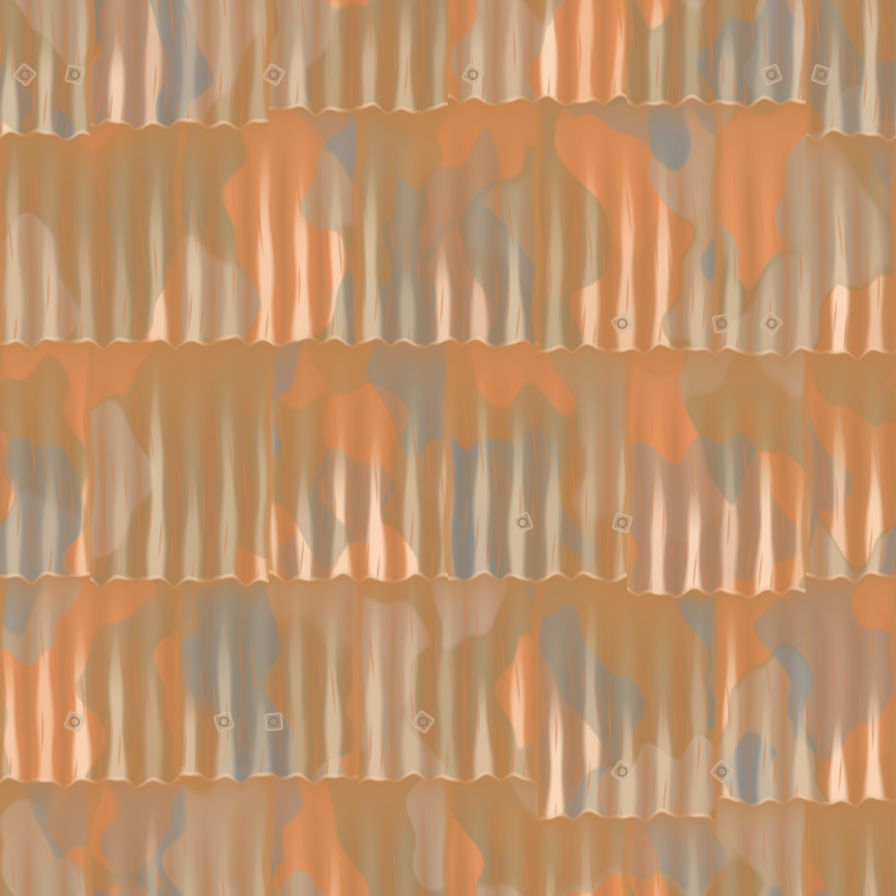
A three.js fragment shader for this texture:

```glsl
varying vec2 vUv;

const float TAU = 6.28318;
const float ROWS = 4.0;
const float SHEETS = 5.0;
const float RIBS = 25.0;
const float BOLT_GRID = 18.0;

const vec3 OCHRE = vec3(0.77, 0.53, 0.32);
const vec3 OLIVE = vec3(0.63, 0.54, 0.40);
const vec3 SLATE = vec3(0.54, 0.55, 0.54);
const vec3 RUST = vec3(0.87, 0.54, 0.33);
const vec3 HAZE = vec3(0.77, 0.66, 0.58);
const vec3 SAND = vec3(0.85, 0.76, 0.64);
const vec3 CREAM = vec3(0.99, 0.86, 0.74);

float hash(vec2 p) {
  return fract(sin(dot(p, vec2(127.1, 311.7))) * 43758.5);
}

// Odd rows are shifted by half a sheet
float sheetX(float x, float row) {
  return x * SHEETS + 0.5 * mod(row, 2.0);
}

vec2 sheetId(float x, float row) {
  return mod(vec2(floor(sheetX(x, row)), row), vec2(SHEETS, ROWS));
}

float hemHeight(vec2 id, float row) {
  return row + 0.43 + 0.2 * (hash(id + 7.3) - 0.5);
}

float ribCoord(vec2 p, float seed) {
  return p.x * RIBS + 0.25 * seed + 0.025 * sin(TAU * (5.0 * p.y + seed));
}

// Height above the uneven lower edge, in rows
float aboveHem(vec2 p, float row) {
  vec2 id = sheetId(p.x, row);
  float seed = hash(id + 3.1);
  float crest = abs(sin(0.5 * TAU * ribCoord(p, seed)));
  float sway = sin(TAU * (11.0 * p.x + seed)) + 0.6 * sin(TAU * (37.0 * p.x + seed));
  return p.y * ROWS - hemHeight(id, row) - 0.03 * crest - 0.01 * sway;
}

// Wrapped, softly blended cells: amount of stain and a random level
vec2 patches(vec2 p, vec2 grid, float share, float seed) {
  vec2 q = p * grid;
  q += 0.16 * sin(TAU * (vec2(5.0, 6.0) * p.yx + seed));
  q += 0.06 * sin(TAU * (vec2(13.0, 17.0) * p.yx + vec2(4.0, 3.0) * p));
  vec2 sum = vec2(0.0);
  float total = 0.0001;
  for (int j = -1; j <= 1; j++) {
    for (int i = -1; i <= 1; i++) {
      vec2 cell = floor(q) + vec2(float(i), float(j));
      vec2 key = mod(cell, grid) + floor(seed * 50.0);
      vec2 d = q - cell - 0.15 - 0.7 * vec2(hash(key), hash(key + 19.7));
      float weight = exp(-16.0 * dot(d, d));
      sum += weight * vec2(step(hash(key + 41.3), share), hash(key + 5.9));
      total += weight;
    }
  }
  return sum / total;
}

vec3 sheetColor(vec2 p, float row) {
  vec2 id = sheetId(p.x, row);
  float seed = hash(id + 3.1);
  float rib = ribCoord(p, seed);
  float wave = -cos(TAU * rib);
  float v = aboveHem(p, row);
  float relief = 1.0 - smoothstep(0.55, 1.05, v);
  vec2 warm = patches(p, vec2(11.0, 7.0), 0.34, seed);
  vec2 cool = patches(p, vec2(9.0, 6.0), 0.32, hash(id + 23.0));

  // Weathered metal with overlapping translucent stains
  float tone = 0.3 + 0.6 * relief * (0.5 + 0.5 * wave) + 0.5 * (cool.y - 0.5);
  vec3 color = mix(OCHRE, OLIVE, clamp(tone, 0.0, 1.0));
  color = mix(color, HAZE, 0.55 * smoothstep(0.5, 0.75, warm.y));
  float slate = smoothstep(0.25, 0.7, cool.x);
  color = mix(color, SLATE, slate * mix(0.4, 0.8, cool.y));
  float rust = smoothstep(0.3, 0.65, warm.x);
  color = mix(color, RUST, rust * mix(0.5, 0.9, warm.y) * (1.0 - 0.5 * slate));
  color *= 1.0 + 0.06 * wave * relief;

  // Pointed sheen along each rib
  vec2 ribId = vec2(mod(floor(rib), RIBS), id.y + 2.7);
  float reach = mix(0.4, 1.05, hash(ribId));
  float taper = sqrt(max(1.0 - v / reach, 0.0));
  float width = 0.34 * taper * (0.82 + 0.18 * sin(TAU * (9.0 * p.y + hash(ribId + 8.0))));
  float sheen = 1.0 - smoothstep(0.4 * width, width + 0.04, abs(fract(rib) - 0.5));
  sheen *= 1.0 - smoothstep(0.4 * reach, reach, v);
  sheen *= mix(0.3, 0.8, hash(ribId + 4.0)) + 0.2 * rust;
  color = mix(color, mix(SAND, CREAM, max(rust, 0.3)), min(sheen, 0.92));

  // Rusty valley lines and thin drips
  float valley = smoothstep(0.75, 1.0, -wave) * relief;
  color = mix(color, OCHRE * 0.97, 0.4 * valley * (1.0 - 0.6 * slate));
  float drip = sin(TAU * 75.0 * p.x + 2.0 * sin(TAU * 4.0 * p.y)) * sin(TAU * (7.0 * p.x + 5.0 * p.y));
  color = mix(color, RUST * 0.95, 0.45 * smoothstep(0.6, 1.0, drip) * relief);

  // Side seam and thin bright lower rim
  float side = abs(fract(sheetX(p.x, row) + 0.5 + 0.01 * sin(TAU * 8.0 * p.y)) - 0.5);
  color = mix(color, OCHRE, 0.75 * (1.0 - smoothstep(0.008, 0.035, side)));
  float rim = 1.0 - smoothstep(0.004, 0.016, abs(v - 0.006));
  return mix(color, mix(OCHRE, CREAM, 0.45 + 0.35 * wave), 0.65 * rim);
}

vec3 addBolt(vec3 color, vec2 p) {
  vec2 cell = floor(p * BOLT_GRID);
  vec2 center = (cell + 0.5) / BOLT_GRID;
  float row = floor(center.y * ROWS + 0.07);
  float height = center.y * ROWS - hemHeight(sheetId(center.x, row), row);
  float present = step(0.12, height) * step(height, 0.342) * step(hash(cell + 2.3), 0.24);
  float angle = TAU * hash(cell + 9.1);
  vec2 q = mat2(cos(angle), -sin(angle), sin(angle), cos(angle)) * (fract(p * BOLT_GRID) - 0.5);
  float plate = length(max(abs(q) - 0.12, 0.0)) - 0.04;
  float ring = abs(length(q) - 0.085);
  color = mix(color, HAZE, 0.35 * present * (1.0 - smoothstep(-0.02, 0.02, plate)));
  color = mix(color, SAND, 0.5 * present * (1.0 - smoothstep(0.01, 0.035, abs(plate))));
  return mix(color, OLIVE * 0.9, 0.65 * present * (1.0 - smoothstep(0.01, 0.035, ring)));
}

void main() {
  float row = floor(vUv.y * ROWS + 0.07);
  float d = aboveHem(vUv, row);
  vec3 under = sheetColor(vUv, row - 1.0);
  under = mix(under, OCHRE * 0.96, 0.65 * exp(-14.0 * max(-d, 0.0)));
  vec3 color = mix(under, sheetColor(vUv, row), smoothstep(-0.008, 0.008, d));
  gl_FragColor = vec4(addBolt(color, vUv), 1.0);
}
```
